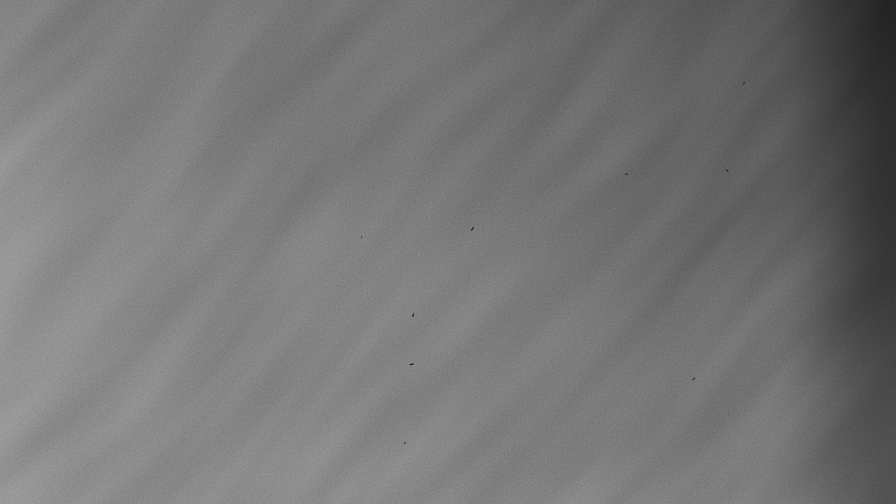
This texture is drawn by a Shadertoy shader. Its source:

```glsl
// Dim grey film sheet: soft slanted streaks over uneven light that falls off
// sharply at the right edge, finished with fine grain and a few dark specks.
// Streaks and grain are gradient noise; specks are short hashed segments.

const float STREAK_ANGLE = 0.85;            // radians above the horizontal
const vec2  STREAK_FREQ = vec2(2.4, 10.5);  // along, across; per canvas height
const float STREAK_DEPTH = 0.046;
const float CLOUD_DEPTH = 0.045;
const float GRAIN_FREQ = 310.0;
const float GRAIN_DEPTH = 0.046;
const float TONE_BOTTOM = 0.540;
const float TONE_TOP = 0.445;
const float LEFT_GLOW = 0.080;
const float RIGHT_SHADE = 0.125;
const float EDGE_SHADE = 0.16;
const int   SPECK_COUNT = 9;
const float SPECK_LENGTH = 0.0032;          // half length, in canvas heights
const float SPECK_RADIUS = 0.0013;
const float SPECK_TONE = 0.10;

vec2 hash2(vec2 p) {
    vec3 q = fract(p.xyx * vec3(0.1031, 0.1030, 0.0973));
    q += dot(q, q.yzx + 33.33);
    return fract((q.xx + q.yz) * q.zy);
}

vec2 gradientAt(vec2 cell) {
    float a = 6.2832 * hash2(cell).x;
    return vec2(cos(a), sin(a));
}

float gradientNoise(vec2 p) {
    vec2 i = floor(p), f = p - i;
    vec2 u = f * f * f * (f * (f * 6.0 - 15.0) + 10.0);
    vec2 e = vec2(1.0, 0.0);
    float a = dot(gradientAt(i), f);
    float b = dot(gradientAt(i + e), f - e);
    float c = dot(gradientAt(i + e.yx), f - e.yx);
    float d = dot(gradientAt(i + 1.0), f - 1.0);
    return mix(mix(a, b, u.x), mix(c, d, u.x), u.y);
}

// Uneven lighting; uv spans 0..1 on both axes.
float lighting(vec2 uv) {
    float tone = mix(TONE_BOTTOM, TONE_TOP, uv.y);
    tone += LEFT_GLOW * exp(-uv.x / 0.11) * (0.8 + 0.4 * uv.y);
    tone -= RIGHT_SHADE * smoothstep(0.45, 0.97, uv.x) * (0.45 + 0.75 * uv.y);
    return tone - EDGE_SHADE * smoothstep(0.86, 1.0, uv.x);
}

// Stretched noise in a turned, slightly bent frame; three widths of streak.
float streaks(vec2 p) {
    vec2 dir = vec2(cos(STREAK_ANGLE), sin(STREAK_ANGLE));
    vec2 q = vec2(dot(p, dir), dot(p, vec2(-dir.y, dir.x)));
    q.y += 0.06 * gradientNoise(p * 1.7 + 4.0);
    float wide = gradientNoise(q * STREAK_FREQ * vec2(0.7, 0.5) + 17.0);
    float medium = gradientNoise(q * STREAK_FREQ + 51.0);
    float fine = gradientNoise(q * STREAK_FREQ * vec2(1.4, 1.9) + 83.0);
    return 0.6 * wide + 1.0 * medium + 0.7 * fine;
}

// Coverage of the scattered specks; px is the width of one pixel.
float specks(vec2 p, float aspect, float px) {
    float cover = 0.0;
    for (int i = 0; i < SPECK_COUNT; i++) {
        vec2 seed = vec2(float(i) * 7.0 + 3.0, 29.0);
        vec2 place = hash2(seed) * vec2(0.50, 0.92) + vec2(0.38, 0.04);
        vec2 trait = hash2(seed + 61.0);
        float angle = 3.1416 * trait.x;
        vec2 axis = vec2(cos(angle), sin(angle));
        vec2 d = p - place * vec2(aspect, 1.0);
        float halfLength = SPECK_LENGTH * mix(0.2, 1.0, trait.y);
        float along = clamp(dot(d, axis), -halfLength, halfLength);
        float dist = length(d - axis * along) - SPECK_RADIUS;
        float ink = mix(0.5, 1.0, trait.y);
        cover = max(cover, ink * (1.0 - smoothstep(-0.5 * px, 0.5 * px, dist)));
    }
    return cover;
}

void mainImage(out vec4 fragColor, in vec2 fragCoord) {
    vec2 uv = fragCoord / iResolution.xy;
    vec2 p = fragCoord / iResolution.y;
    float aspect = iResolution.x / iResolution.y;

    float tone = lighting(uv);
    float edgeFade = 1.0 - 0.7 * smoothstep(0.92, 1.0, uv.x);
    tone += STREAK_DEPTH * edgeFade * streaks(p);
    tone += CLOUD_DEPTH * gradientNoise(p * vec2(1.6, 2.8) + 9.0);

    // Two turned layers hide the lattice of the grain.
    vec2 turned = mat2(0.8, 0.6, -0.6, 0.8) * p;
    float grain = gradientNoise(turned * GRAIN_FREQ + 300.0)
                + 0.4 * gradientNoise(p * GRAIN_FREQ * 0.63 + 80.0);
    tone += GRAIN_DEPTH * grain * smoothstep(0.0, 0.5, tone);

    tone = mix(tone, SPECK_TONE, specks(p, aspect, 1.0 / iResolution.y));
    fragColor = vec4(vec3(tone), 1.0);
}
```
